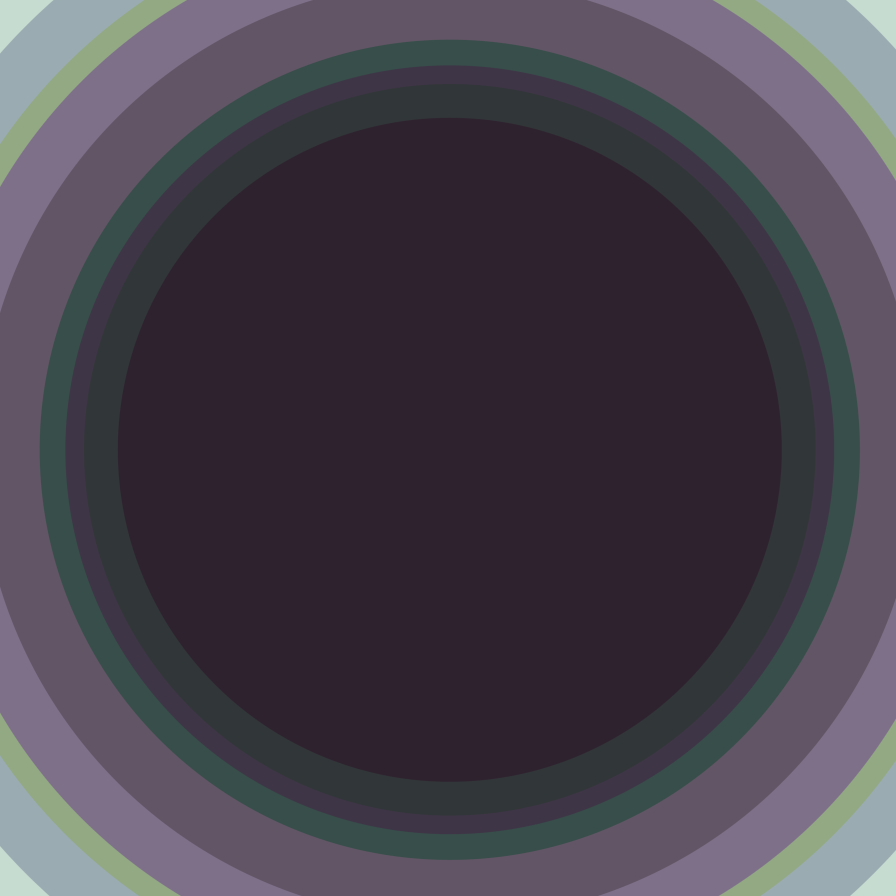
Give the GLSL for this background, as a WebGL 1 fragment shader.

```glsl
precision highp float;

uniform vec2 u_resolution;

// Paints everything beyond the given radius, with a smooth edge
vec3 paintBeyond(vec3 base, vec3 ringColor, float dist, float radius, float edge) {
    return mix(base, ringColor, smoothstep(radius - edge, radius + edge, dist));
}

void main() {
    float side = min(u_resolution.x, u_resolution.y);
    vec2 center = vec2(0.502, 0.498);
    vec2 position = (gl_FragCoord.xy - 0.5 * u_resolution) / side + 0.5;
    float dist = length(position - center);
    float edge = 0.7 / side;

    // Palette, from the dark core to the pale corners
    vec3 core = vec3(0.180, 0.133, 0.184);
    vec3 charcoal = vec3(0.192, 0.212, 0.220);
    vec3 plum = vec3(0.243, 0.208, 0.275);
    vec3 teal = vec3(0.216, 0.306, 0.290);
    vec3 mauve = vec3(0.384, 0.333, 0.396);
    vec3 lavender = vec3(0.498, 0.439, 0.541);
    vec3 sage = vec3(0.573, 0.663, 0.518);
    vec3 mist = vec3(0.608, 0.671, 0.698);
    vec3 mint = vec3(0.780, 0.863, 0.816);

    // Thin dark rings around the core
    vec3 color = core;
    color = paintBeyond(color, charcoal, dist, 0.3705, edge);
    color = paintBeyond(color, plum, dist, 0.4082, edge);
    color = paintBeyond(color, teal, dist, 0.4290, edge);

    // Wide light bands out to the corners
    color = paintBeyond(color, mauve, dist, 0.4577, edge);
    color = paintBeyond(color, lavender, dist, 0.5247, edge);
    color = paintBeyond(color, sage, dist, 0.5814, edge);
    color = paintBeyond(color, mist, dist, 0.6068, edge);
    color = paintBeyond(color, mint, dist, 0.6690, edge);

    gl_FragColor = vec4(color, 1.0);
}
```
